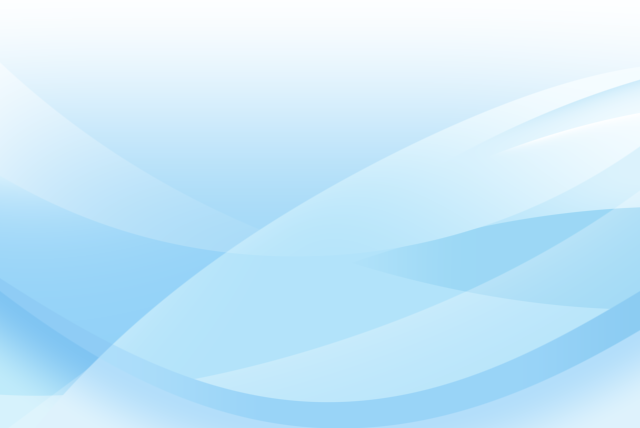
Write a Shadertoy shader that draws this background.

```glsl
// Draws pale blue translucent waves sweeping across a white-to-sky gradient.

// Smooth quartic through five heights spaced evenly from left to right.
float curve(float x, float a, float b, float c, float d, float e) {
    float t = 4.0 * x;
    float d2 = c - 2.0 * b + a;
    float d3 = d - 3.0 * c + 3.0 * b - a;
    float d4 = e - 4.0 * d + 6.0 * c - 4.0 * b + a;
    return a + t * ((b - a) + (t - 1.0) / 2.0 * (d2 + (t - 2.0) / 3.0 * (d3 + (t - 3.0) / 4.0 * d4)));
}

// Antialiased coverage where the signed gap is positive.
float cover(float gap) {
    float w = 0.7 * fwidth(gap) + 1e-5;
    return smoothstep(-w, w, gap);
}

vec3 veil(vec3 col, float amount) {
    return mix(col, vec3(1.0), amount);
}

void mainImage(out vec4 fragColor, in vec2 fragCoord) {
    vec2 p = fragCoord / iResolution.xy;
    float x = p.x, y = p.y;

    // Depth of this point below each wave edge
    float slope = curve(x, 0.854, 0.578, 0.410, 0.3125, 0.277) - y;
    float bowl = curve(x, 0.590, 0.4375, 0.402, 0.469, 0.658) - y;
    float arch = curve(x, -0.1035, 0.293, 0.549, 0.734, 0.844) - y;
    float rise = curve(x, 0.078, 0.100, 0.189, 0.334, 0.555) - y;
    float band = curve(x, 0.350, 0.1445, 0.0605, 0.129, 0.320) - y;
    float base = curve(x, 0.320, 0.092, 0.0, 0.053, 0.2285) - y;
    float r = x - 0.75;
    float ridge = 0.469 + 0.313 * r - 0.506 * r * r - y;

    float inSlope = cover(slope), inBowl = cover(bowl), inRise = cover(rise);
    float inBand = cover(band), inBase = cover(base);

    // Sky, lighter toward both sides
    vec3 sky = mix(vec3(0.64, 0.85, 0.97), vec3(1.0), smoothstep(0.4, 1.06, y));
    sky = veil(sky, 0.35 * smoothstep(0.25, 0.75, abs(x - 0.4)) * smoothstep(0.5, 0.9, y));
    sky = veil(sky, inSlope * 0.5 * exp(-5.0 * x));

    // Deeper waves on the left
    vec3 wave = mix(vec3(0.57, 0.82, 0.97), vec3(0.84, 0.94, 0.99),
                    exp(-9.0 * max(bowl, 0.0) - 7.0 * x));
    vec3 left = mix(sky, wave, inBowl);
    left = mix(left, vec3(0.56, 0.80, 0.96), inBand);
    vec3 pool = mix(vec3(0.50, 0.77, 0.95), vec3(0.75, 0.92, 0.98), smoothstep(0.0, 0.22, base));
    left = mix(left, pool, inBase);
    left = veil(left, 0.35 * inRise);
    left = veil(left, 0.2 * cover(1.11 * (x - 0.013) - y) * inBase);

    // Bright sheet under the arch
    vec3 sheet = mix(vec3(0.71, 0.895, 0.98), vec3(0.95, 0.985, 1.0), smoothstep(0.9, 1.75, x + y));
    sheet = veil(sheet, 0.2 * exp(-14.0 * max(arch, 0.0)));

    // Shadowed crease and white highlight, both tapering to the left
    float s = max(x - 0.67, 0.0);
    float crease = 0.60 + s * (0.859 - 0.64 * s) - y;
    float creaseFade = smoothstep(0.0, 0.25, s);
    sheet = mix(sheet, vec3(0.70, 0.88, 0.97),
                0.6 * creaseFade * cover(crease) * exp(-30.0 * max(crease, 0.0)));
    float h = max(x - 0.755, 0.0);
    float glint = 0.629 + h * (0.598 - 0.656 * h) - y;
    float glintFade = smoothstep(0.0, 0.1, h);
    sheet = veil(sheet, glintFade * cover(glint) * exp(-max(glint, 0.0) / (0.006 + 0.06 * h)));

    // Middle of the sheet, below the bowl
    vec3 middle = mix(vec3(0.70, 0.89, 0.98), vec3(0.86, 0.95, 0.99),
                      smoothstep(0.6, 1.0, x) * smoothstep(0.35, 0.6, y));
    middle = veil(middle, 0.2 * smoothstep(0.5, 0.1, x) * exp(-9.0 * max(arch, 0.0)));
    sheet = mix(sheet, middle, inBowl);
    float shade = cover(ridge) * (1.0 - inSlope) * smoothstep(0.5, 0.75, x) * inBowl;
    sheet = mix(sheet, vec3(0.61, 0.845, 0.96), shade);
    sheet = veil(sheet, 0.28 * inRise * exp(-5.0 * max(rise, 0.0)));

    // Lower ribbon and the pale corner beneath it
    vec3 ribbon = mix(vec3(0.68, 0.87, 0.98), vec3(0.60, 0.83, 0.97), smoothstep(0.15, 0.45, x));
    ribbon = mix(ribbon, vec3(0.55, 0.80, 0.95), smoothstep(0.8, 1.0, x));
    sheet = mix(sheet, ribbon, inBand);
    vec3 corner = mix(vec3(0.70, 0.87, 0.98), vec3(0.87, 0.95, 0.99), smoothstep(0.0, 0.18, base));
    sheet = mix(sheet, corner, inBase);

    fragColor = vec4(mix(left, sheet, cover(arch)), 1.0);
}
```
